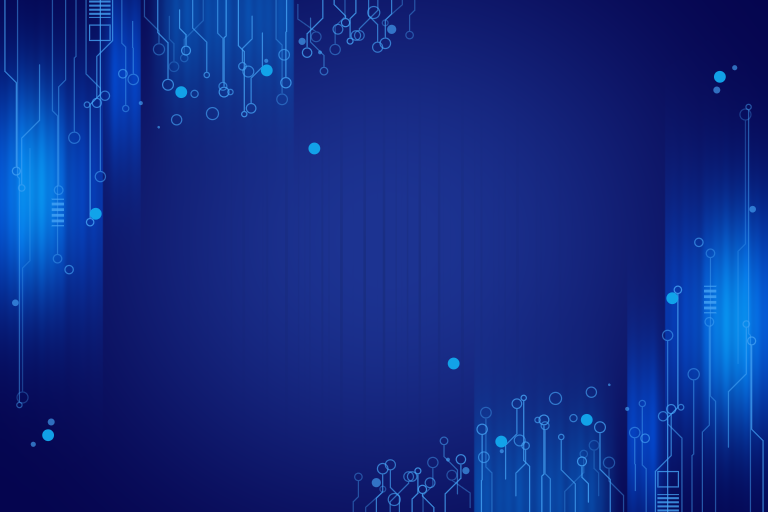
A Shadertoy shader for this background:

```glsl
// Deep blue circuit backdrop: a soft central light with glowing bands and traces in
// two opposite corners. Only the upper left half is modelled; a half turn supplies
// the other. Traces are segment distances in a loop, streaks are layered sines.

const vec3 CENTRE_BLUE = vec3(0.11, 0.20, 0.57);
const vec3 EDGE_NAVY = vec3(0.02, 0.02, 0.31);
const vec3 BAND_BLUE = vec3(0.01, 0.32, 0.88);
const vec3 TOP_BLUE = vec3(0.03, 0.40, 0.80);
const vec3 CORE_CYAN = vec3(0.04, 0.66, 0.95);
const vec3 TRACE_BLUE = vec3(0.27, 0.64, 0.96);
const vec3 DISC_CYAN = vec3(0.07, 0.66, 0.93);

float hash(float n) { return fract(sin(n * 91.73 + 4.1) * 4375.85); }

float bell(float v, float centre, float width) {
    float t = (v - centre) / width;
    return exp(-t * t);
}

// Coverage of a shape whose signed distance is d
float fill(float d, float px) { return clamp(0.5 - d / px, 0.0, 1.0); }

float stroke(float d, float px) { return fill(abs(d) - 0.0012, px); }

float segment(vec2 p, vec2 a, vec2 b) {
    vec2 ab = b - a;
    return length(p - a - ab * clamp(dot(p - a, ab) / max(dot(ab, ab), 1e-6), 0.0, 1.0));
}

float box(vec2 p, vec2 halfSize) {
    vec2 d = abs(p) - halfSize;
    return length(max(d, 0.0)) + min(max(d.x, d.y), 0.0);
}

// Vertical band with a soft left side and a crisp right side
float band(float x, float left, float right, float soft, float px) {
    return smoothstep(left, left + soft, x) * fill(x - right, px * 1.5);
}

// Layered sines give irregular vertical streaks, about -1 to 1
float streaks(float x) {
    return (sin(x * 173.0) + sin(x * 311.0 + 1.3) + sin(x * 97.0 + 4.0)) / 3.0;
}

// How far down the traces reach at each column
float reach(float x) { return 0.09 + 0.79 * exp(-x * x / 0.05) + 0.13 * bell(x, 0.48, 0.13); }

// Stack of short horizontal bars
float bars(vec2 p, vec2 halfSize, float pitch, float px) {
    float y = (fract(p.y / pitch) - 0.5) * pitch;
    return fill(box(p, halfSize), px) * fill(abs(y) - pitch * 0.25, px);
}

// One wire: straight, diagonal jog, straight, closed by a ring
float trace(vec2 p, float x, float top, float end, float jog, float radius, float px) {
    float bend = mix(top, end, 0.45);
    float endX = x + jog;
    float lower = min(bend + abs(jog), end - radius);
    vec2 a = vec2(x, bend), b = vec2(endX, lower);
    float d = min(segment(p, vec2(x, top), a), segment(p, a, b));
    d = min(d, segment(p, b, vec2(endX, end - radius)));
    float ring = stroke(length(p - vec2(endX, end)) - radius, px);
    return max(stroke(d, px), ring);
}

vec3 addGlow(vec3 col, vec2 p, float px) {
    float ripple = 0.88 + 0.16 * streaks(p.x);
    float left = band(p.x, -0.2, 0.201, 0.05, px) * bell(p.y, 0.38, 0.23);
    left *= 0.55 + 0.45 * bell(p.x, 0.05, 0.09);
    float inner = band(p.x, 0.185, 0.275, 0.04, px) * bell(p.y, 0.15, 0.18);
    float top = band(p.x, 0.28, 0.574, 0.07, px) * bell(p.y, 0.02, 0.18);
    float core = bell(p.x, 0.068, 0.055) * bell(p.y, 0.37, 0.16);
    col = mix(col, BAND_BLUE, clamp(left * ripple * 1.1, 0.0, 1.0));
    col = mix(col, BAND_BLUE, inner * ripple * 0.8);
    col = mix(col, TOP_BLUE, top * ripple * 0.7);
    return mix(col, CORE_CYAN, core * ripple * 0.8);
}

vec3 addCircuit(vec3 col, vec2 p, float px) {
    // Wires hanging from the edge, some starting lower down
    for (int i = 0; i < 36; i++) {
        float n = float(i);
        float x = 0.012 + 0.0228 * n + 0.008 * (hash(n) - 0.5);
        float end = reach(x) * mix(0.35, 1.0, hash(n + 40.0));
        float top = step(0.7, hash(n + 80.0)) * end * 0.4 - 0.02;
        float jog = (hash(n + 120.0) - 0.5) * 0.075;
        float radius = mix(0.005, 0.011, hash(n + 160.0));
        float strength = mix(0.3, 0.85, hash(n + 200.0));
        col = mix(col, TRACE_BLUE, strength * trace(p, x, top, end, jog, radius, px));
    }
    // Loose rings and small dots along the fringe
    for (int i = 0; i < 22; i++) {
        float n = float(i) + 300.0;
        float x = 0.03 + 0.035 * float(i);
        float y = reach(x) * mix(0.25, 1.15, hash(n));
        float d = length(p - vec2(x, y)) - mix(0.005, 0.012, hash(n + 50.0));
        float shape = hash(n + 90.0) > 0.7 ? fill(d + 0.003, px) : stroke(d, px);
        col = mix(col, TRACE_BLUE, 0.65 * shape);
    }
    // Large bright discs on a sagging curve
    for (int i = 0; i < 5; i++) {
        float n = float(i);
        vec2 c = vec2(0.094 + 0.13 * n - 0.037 * sin(1.571 * n), 0.85 - 0.53 * n + 0.0975 * n * n);
        col = mix(col, DISC_CYAN, 0.95 * fill(length(p - c) - 0.0115, px));
    }
    // Chip outline and its striped connectors
    float chip = stroke(box(p - vec2(0.195, 0.064), vec2(0.02, 0.015)), px);
    chip = max(chip, bars(p - vec2(0.195, 0.015), vec2(0.021, 0.02), 0.008, px));
    chip = max(chip, bars(p - vec2(0.113, 0.415), vec2(0.012, 0.027), 0.011, px));
    return mix(col, TRACE_BLUE, 0.8 * chip);
}

void mainImage(out vec4 fragColor, in vec2 fragCoord) {
    vec2 uv = fragCoord / iResolution.xy;
    vec2 p = vec2(uv.x * 1.5, 1.0 - uv.y);
    float px = 1.0 / iResolution.y;

    // Central light with faint dark vertical lines
    float radial = length((p - vec2(0.76, 0.47)) * vec2(1.0, 1.1));
    vec3 col = mix(CENTRE_BLUE, EDGE_NAVY, smoothstep(0.05, 0.92, radial));
    float lines = smoothstep(0.2, 0.8, streaks(p.x * 1.7));
    col *= 1.0 - 0.1 * lines * bell(p.x, 0.75, 0.24) * bell(p.y, 0.52, 0.22);

    // Half turn for the lower right
    vec2 q = p.x / 1.5 + p.y > 1.0 ? vec2(1.5, 1.0) - p : p;
    col = addGlow(col, q, px);
    col = addCircuit(col, q, px);
    fragColor = vec4(col, 1.0);
}
```
